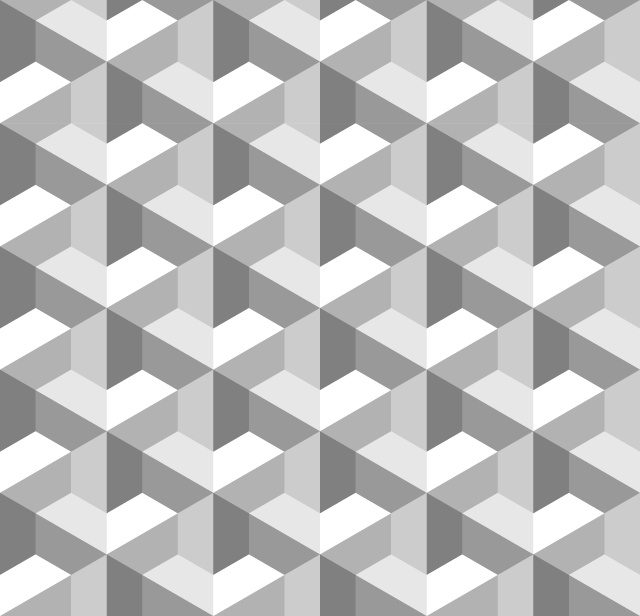
Reproduce this pattern procedurally as a Shadertoy shader.

```glsl
const vec2 REPEATS = vec2(6.0, 5.0);            // triangle columns, rows per column
const vec3 RIGHT_TONES = vec3(0.50, 1.00, 0.60); // top, bottom, tip of right-pointing triangles
const vec3 LEFT_TONES = vec3(0.80, 0.906, 0.70); // top, bottom, tip of left-pointing triangles
const float SEAM_HEIGHT = 0.8;                   // faint hairline across the canvas
const float SEAM_WIDTH = 0.0014;
const float SEAM_STRENGTH = 0.02;
const int SAMPLES = 4;                           // smoothing grid per axis

// Barycentric weights (top, bottom, tip) for a triangle with an upright base
vec3 triangleWeights(float fromBase, float height) {
    float top = height - 0.5 * fromBase;
    return vec3(top, 1.0 - top - fromBase, fromBase);
}

// Three interlocking trapezoids that meet at the centroid
float trapezoidTone(vec3 w, vec3 tones) {
    const float THIRD = 1.0 / 3.0;
    if (w.x > THIRD && w.z < THIRD) return tones.x;
    if (w.y > THIRD && w.x < THIRD) return tones.y;
    return tones.z;
}

float patternTone(vec2 uv) {
    vec2 p = uv * REPEATS;
    float column = floor(p.x);
    float across = p.x - column;

    // Odd columns are shifted by half a row
    float y = p.y - 0.5 * mod(column, 2.0);

    vec3 w = triangleWeights(across, fract(y));
    if (min(w.x, w.y) >= 0.0) return trapezoidTone(w, RIGHT_TONES);

    // The gaps hold mirrored triangles, based on the right side of the column
    w = triangleWeights(1.0 - across, fract(y - 0.5));
    return trapezoidTone(w, LEFT_TONES);
}

void mainImage(out vec4 fragColor, in vec2 fragCoord) {
    // Average a grid of samples inside the pixel
    float tone = 0.0;
    for (int j = 0; j < SAMPLES; j++) {
        for (int i = 0; i < SAMPLES; i++) {
            vec2 offset = (vec2(i, j) + 0.5) / float(SAMPLES) - 0.5;
            tone += patternTone((fragCoord + offset) / iResolution.xy);
        }
    }
    tone /= float(SAMPLES * SAMPLES);

    // Faint seam, softened over one pixel
    float pixel = 1.0 / iResolution.y;
    float seamDistance = abs(fragCoord.y * pixel - SEAM_HEIGHT) - 0.5 * SEAM_WIDTH;
    tone += SEAM_STRENGTH * (1.0 - smoothstep(-0.5 * pixel, 0.5 * pixel, seamDistance));

    fragColor = vec4(vec3(min(tone, 1.0)), 1.0);
}
```
